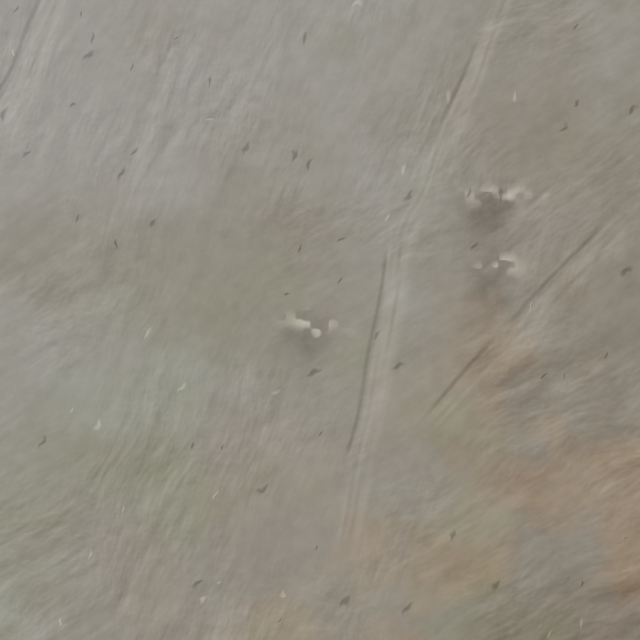
This texture is drawn by a three.js fragment shader. Its source:

```glsl
#define DARK_CLAY vec3(0.515, 0.478, 0.430)
#define MID_CLAY vec3(0.570, 0.550, 0.508)
#define PALE_CLAY vec3(0.610, 0.600, 0.575)
#define RUST vec3(0.035, 0.003, -0.022)
#define OLIVE vec3(-0.012, 0.004, -0.018)
#define RELIEF 0.30
#define GRAIN 0.035
#define FLECK_CELLS 15.0
#define FLECK_SHARE 0.28

varying vec2 vUv;

float hash(vec2 p) {
  vec3 q = fract(vec3(p.xyx) * 0.1031);
  q += dot(q, q.yzx + 33.33);
  return fract((q.x + q.y) * q.z);
}

float noise(vec2 p) {
  vec2 i = floor(p), f = fract(p);
  f = f * f * f * (f * (f * 6.0 - 15.0) + 10.0);
  return mix(mix(hash(i), hash(i + vec2(1, 0)), f.x),
             mix(hash(i + vec2(0, 1)), hash(i + vec2(1, 1)), f.x), f.y);
}

float fbm(vec2 p) {
  float sum = 0.0, amp = 0.5;
  for (int i = 0; i < 5; i++) {
    sum += amp * noise(p);
    p = mat2(1.6, 1.2, -1.2, 1.6) * p + 17.3;
    amp *= 0.5;
  }
  return sum / 0.97;
}

// Coordinates running along and across a smear direction
vec2 along(vec2 p, float angle) {
  vec2 d = vec2(cos(angle), sin(angle));
  return vec2(dot(p, d), dot(p, vec2(-d.y, d.x)));
}

// Smeared surface height: steep strokes, shallow strokes and small lumps
float height(vec2 p) {
  vec2 w = p + 0.025 * vec2(noise(p * 9.0), noise(p * 9.0 + 40.0));
  float steep = fbm(along(w, 1.2) * vec2(11.0, 42.0));
  float shallow = fbm(along(w, 0.55) * vec2(10.0, 38.0) + 60.0);
  float lumps = fbm(w * 26.0 + 90.0);
  float blend = smoothstep(0.35, 0.65, noise(p * 3.5 + 5.0));
  return 0.55 * mix(steep, shallow, blend) + 0.45 * lumps;
}

// Scraped band from a to b: pale streaks with a broken dark edge
float scrape(vec2 p, vec2 a, vec2 b, float width) {
  vec2 dir = normalize(b - a), v = p - a;
  float len = length(b - a), run = dot(v, dir);
  float side = dir.x * v.y - dir.y * v.x + 0.016 * (noise(p * 11.0) - 0.5);
  float ends = smoothstep(-0.04, 0.03, run) * smoothstep(len + 0.04, len - 0.03, run);
  float band = smoothstep(width, width * 0.5, abs(side));
  float streaks = noise(vec2(side * 170.0, run * 9.0));
  float edge = smoothstep(0.006, 0.0, abs(side + width * 0.8));
  edge *= smoothstep(0.35, 0.75, noise(vec2(run * 16.0, width * 500.0)));
  return ends * (band * (0.055 * streaks - 0.008) - 0.07 * edge);
}

// Crumbly knob: pale broken crest above a dark hollow
float knob(vec2 p, vec2 c, float size) {
  vec2 q = (p - c) / size + 0.7 * (vec2(noise(p * 38.0), noise(p * 38.0 + 9.0)) - 0.5);
  float crest = exp(-dot(q * vec2(0.9, 2.2), q * vec2(0.9, 2.2)));
  vec2 h = q + vec2(0.35, 0.75);
  float crumbs = smoothstep(0.35, 0.7, noise(p * 75.0));
  return 0.19 * crest * crumbs - 0.085 * exp(-dot(h, h)) * (0.5 + fbm(p * 45.0));
}

// Scattered short chips, mostly dark, some pale
float flecks(vec2 p) {
  vec2 cell = floor(p * FLECK_CELLS);
  float sum = 0.0;
  for (int y = -1; y <= 1; y++) {
    for (int x = -1; x <= 1; x++) {
      vec2 id = cell + vec2(x, y);
      vec2 centre = id + vec2(hash(id + 3.1), hash(id + 7.7));
      vec2 q = along(p * FLECK_CELLS - centre, 0.4 + 1.1 * hash(id + 12.0));
      q.y += 0.12 * (noise(p * 90.0) - 0.5);
      float size = mix(0.08, 0.26, hash(id + 21.0));
      float chip = smoothstep(1.0, 0.2, length(q / vec2(size, size * 0.32)));
      float tint = hash(id + 31.0) > 0.68 ? 0.085 : -0.10;
      sum += chip * tint * step(hash(id + 45.0), FLECK_SHARE);
    }
  }
  return sum;
}

void main() {
  vec2 p = vUv;

  // Broad tone: pale upper left, brown lower right
  float slope = p.y - p.x;
  float mottling = fbm(p * 5.0 + 2.0) - 0.5;
  float tone = 0.53 + 0.42 * slope + 0.65 * mottling + 0.3 * (fbm(p * 17.0) - 0.5);
  vec3 colour = mix(DARK_CLAY, MID_CLAY, smoothstep(0.0, 0.5, tone));
  colour = mix(colour, PALE_CLAY, smoothstep(0.45, 0.95, tone));
  float warm = smoothstep(0.1, -0.7, slope);
  colour += RUST * warm * smoothstep(0.45, 0.75, fbm(p * 8.0 + 30.0));
  colour += OLIVE * smoothstep(0.45, 0.7, fbm(p * 4.0 + 50.0)) * smoothstep(0.6, 0.0, slope);

  // Light from the upper left over the smeared relief
  vec2 toLight = vec2(-0.0025, 0.0035);
  float lit = height(p - toLight * 0.5) - height(p + toLight * 0.5);
  float roughness = mix(0.45, 1.2, smoothstep(0.35, 0.65, fbm(p * 6.0 + 70.0)));
  float shade = RELIEF * lit * roughness + GRAIN * (fbm(p * 60.0) - 0.5);

  // Long scrapes, knobs and chips
  shade += scrape(p, vec2(0.79, 1.02), vec2(0.63, 0.62), 0.022);
  shade += scrape(p, vec2(0.63, 0.62), vec2(0.54, 0.16), 0.028);
  shade += scrape(p, vec2(0.97, 0.64), vec2(0.69, 0.34), 0.030);
  shade += scrape(p, vec2(0.09, 1.02), vec2(0.00, 0.80), 0.030);
  shade += knob(p, vec2(0.775, 0.69), 0.042);
  shade += knob(p, vec2(0.49, 0.495), 0.034);
  shade += knob(p, vec2(0.78, 0.58), 0.032);
  shade += flecks(p);

  gl_FragColor = vec4(colour + shade * vec3(1.0, 0.99, 0.95), 1.0);
}
```
